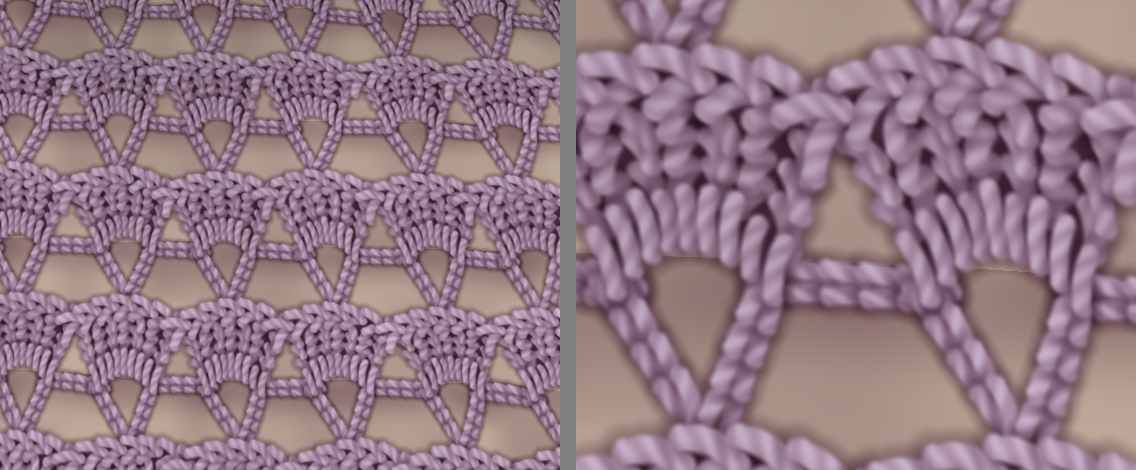
Left: the whole. Right: its middle third, enlarged.
Give the GLSL for this texture, as a WebGL 2 fragment shader.

```glsl
#version 300 es
precision highp float;
// Lilac crochet lace over a cream ground: rows of shell fans, open V legs and
// linking chains. Every stitch is a twisted strand painted over the previous
// ones; a gently widening grid repeats the motif with small irregularities.
uniform vec2 u_resolution;
out vec4 fragColor;

const vec3 YARN_DARK = vec3(0.38, 0.26, 0.345);
const vec3 YARN_MID = vec3(0.58, 0.46, 0.555);
const vec3 YARN_LIGHT = vec3(0.80, 0.73, 0.82);
const vec3 CREAM = vec3(0.72, 0.645, 0.585);
const vec3 CREAM_SHADOW = vec3(0.51, 0.40, 0.40);
const vec3 CONTACT_SHADOW = vec3(0.80, 0.74, 0.78);
const vec2 LIGHT_DIR = vec2(-0.45, 0.89);
const float ROW_HEIGHT = 1.22;   // in column widths

float hash(vec2 p) {
    p = fract(p * vec2(0.1031, 0.1137) + 0.37);
    p += dot(p, p.yx + 33.33);
    return fract((p.x + p.y) * p.x * 17.0);
}

float noise(vec2 p) {
    vec2 i = floor(p), f = fract(p);
    f = f * f * (3.0 - 2.0 * f);
    return mix(mix(hash(i), hash(i + vec2(1, 0)), f.x),
               mix(hash(i + vec2(0, 1)), hash(i + vec2(1, 1)), f.x), f.y);
}

vec3 yarnColour(float value) {
    vec3 c = mix(YARN_DARK, YARN_MID, clamp(value * 2.0, 0.0, 1.0));
    return mix(c, YARN_LIGHT, clamp(value * 2.0 - 1.0, 0.0, 1.0));
}

// One bowed length of plied yarn from a to b, with a contact shadow
void strand(inout vec3 col, vec2 p, vec2 a, vec2 b, float radius, float bow, float tone) {
    vec2 dir = b - a;
    float len = length(dir);
    dir /= len;
    vec2 nrm = vec2(-dir.y, dir.x);
    vec2 q = vec2(dot(p - a, dir), dot(p - a, nrm));
    float t = clamp(q.x / len, 0.0, 1.0);
    q.y -= bow * 4.0 * t * (1.0 - t);
    float d = length(vec2(q.x - t * len, q.y));
    if (d > 2.0 * radius) return;
    col *= mix(CONTACT_SHADOW, vec3(1), smoothstep(0.8 * radius, 1.9 * radius, d));
    float dome = sqrt(max(0.0, 1.0 - d * d / (radius * radius)));
    float ply = 0.5 + 0.5 * sin(q.x * 75.0 + q.y / radius * 3.6);
    float facing = dot(nrm, LIGHT_DIR) * q.y / radius;
    float value = 0.2 + 0.42 * dome + 0.2 * ply + 0.14 * facing + tone;
    col = mix(col, yarnColour(value), 1.0 - smoothstep(radius - 0.026, radius, d));
}

// Herringbone chain: paired strands slanting towards the centre line
void plait(inout vec3 col, vec2 p, vec2 a, vec2 b, int count, float halfWidth) {
    vec2 stepVec = (b - a) / float(count);
    vec2 nrm = normalize(vec2(-stepVec.y, stepVec.x)) * halfWidth;
    for (int i = 0; i < count; i++) {
        vec2 c = a + stepVec * (float(i) + 0.5);
        for (float side = -1.0; side < 2.0; side += 2.0)
            strand(col, p, c - stepVec * 0.6 + nrm * side,
                   c + stepVec * 0.6 - nrm * side * 0.15, 0.045, 0.012 * side, 0.04 * side);
    }
}

// Fan coordinates: u runs -1..1 across, v from the arch (0) to the top edge (1)
vec2 fanPoint(float u, float v) {
    return vec2(u * mix(0.25, 0.47, v), mix(0.05, 0.56, v) - u * u * mix(0.16, 0.14, v));
}

void fan(inout vec3 col, vec2 p, float seed) {
    // Dark core seen between the stitches
    float u = p.x / mix(0.25, 0.47, clamp((p.y + 0.06) / 0.52, 0.0, 1.0));
    float v = (p.y - 0.05 + 0.16 * u * u) / (0.51 + 0.02 * u * u);
    float core = (1.0 - smoothstep(0.92, 1.04, abs(u)))
               * smoothstep(0.02, 0.1, v) * (1.0 - smoothstep(1.1, 1.18, v));
    col = mix(col, YARN_DARK, core);
    // Columns of slanted post stitches
    for (float level = 0.0; level < 3.0; level++)
        for (float j = -3.0; j < 4.0; j++) {
            float r = hash(vec2(j + seed * 31.0, level + 5.0)) - 0.5;
            float slant = (mod(j, 2.0) < 0.5 ? 0.07 : -0.07) + 0.05 * r;
            float across = j * 0.31, up = 0.32 + 0.2 * level + 0.05 * r;
            strand(col, p, fanPoint(across - slant, up), fanPoint(across + slant, up + 0.19),
                   0.053, 0.012 * sign(slant), 0.14 * r);
        }
    // Long stitches radiating from the arch
    for (float j = -4.0; j < 5.0; j++) {
        float r = hash(vec2(j, seed * 47.0)) - 0.5;
        strand(col, p, fanPoint(j * 0.25, 0.02), fanPoint(j * 0.24, 0.33 + 0.08 * r),
               0.046, 0.012 * sign(j), 0.1 * r);
    }
    // Two tiers of fat loops leaning opposite ways along the joined top band
    for (float tier = 0.0; tier < 2.0; tier++)
        for (float j = -3.0; j < 4.0; j++) {
            float r = hash(vec2(j + 9.0, tier + seed * 23.0)) - 0.5;
            float across = j * 0.36 + 0.08 * r, up = 0.98 + 0.18 * tier;
            float lean = 0.17 * (1.0 - 2.0 * tier);
            strand(col, p, fanPoint(across - lean, up - 0.09), fanPoint(across + lean, up + 0.07),
                   0.057, 0.16 * lean, 0.05 + 0.12 * r);
        }
}

void motif(inout vec3 col, vec2 p, vec2 cell) {
    float seed = hash(cell + 20.0), sway = hash(cell.yx + 51.0) - 0.5;
    plait(col, p, vec2(0.2, -0.06), vec2(0.8, -0.08 + 0.05 * sway), 5, 0.042);
    p += 0.04 * vec2(sway, seed - 0.5);
    plait(col, p, vec2(-0.27, -0.07), vec2(-0.04, -0.49), 4, 0.036);
    plait(col, p, vec2(0.04, -0.49), vec2(0.25, -0.06), 4, 0.036);
    fan(col, p, seed);
}

void main() {
    // Canvas-width units, measured down from the top edge
    vec2 c = vec2(gl_FragCoord.x, u_resolution.y - gl_FragCoord.y) / u_resolution.x;
    // Rows tilt slightly and spread towards the bottom
    float slope = 0.211, growth = 0.0105;
    float row = (sqrt(slope * slope + 4.0 * growth * (c.y - 0.202 - 0.026 * c.x)) - slope)
              / (2.0 * growth);
    vec2 grid = vec2((c.x - 0.036) / (0.1745 + 0.0091 * row), row);
    grid += 0.06 * (vec2(noise(c * 9.0), noise(c * 9.0 + 40.0)) - 0.5);
    // Cream ground, brightest low in the openings
    float glow = smoothstep(0.06, 0.34, fract(grid.y)) * 0.6 + 0.6 * noise(c * 14.0) - 0.08;
    vec3 col = mix(CREAM_SHADOW, CREAM, clamp(glow, 0.0, 1.0));
    // Upper rows first, so lower fan tops lie over the leg ends
    for (int y = 0; y < 2; y++)
        for (int x = 0; x < 2; x++) {
            vec2 cell = floor(grid) + vec2(x, y);
            vec2 p = (grid - cell) * vec2(1.0, -ROW_HEIGHT);
            if (p.y > -0.64 && p.y < 0.96) motif(col, p, cell);
        }
    col *= mix(0.9, 1.03, smoothstep(0.0, 0.35, c.y)) * (0.96 + 0.08 * noise(c * 5.0));
    fragColor = vec4(col, 1.0);
}
```
